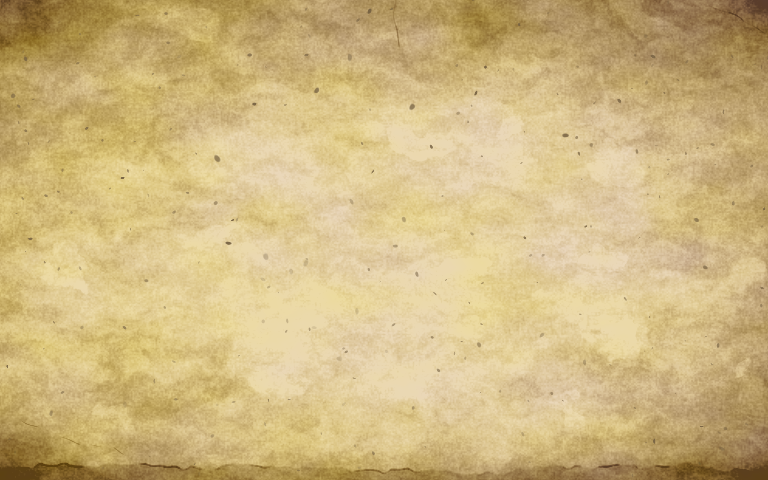
A Shadertoy shader for this texture:

```glsl
const vec3 UMBER = vec3(0.36, 0.25, 0.10);
const vec3 BROWN = vec3(0.52, 0.39, 0.19);
const vec3 OCHRE = vec3(0.66, 0.55, 0.32);
const vec3 TAN   = vec3(0.77, 0.665, 0.435);
const vec3 STRAW = vec3(0.86, 0.77, 0.54);
const vec3 CREAM = vec3(0.91, 0.835, 0.64);
const vec3 SPECK = vec3(0.45, 0.37, 0.25);
const float CENTRE_TONE = 0.95;
const vec2  EDGE_FADE = vec2(0.34, 0.36);
const float CORNER_FADE = 0.14;
const float CLOUD_DEPTH = 0.40;
const float MOTTLE_DEPTH = 0.36;
const float FLAKE_DEPTH = 0.20;
const float GRAIN_DEPTH = 0.15;
const float BLOTCH_LIFT = 0.17;
const float TINT_DEPTH = 0.075;

float hash(vec2 p) {
    vec3 q = fract(p.xyx * 0.1031);
    q += dot(q, q.yzx + 33.33);
    return fract((q.x + q.y) * q.z);
}

float noise(vec2 p) {
    vec2 i = floor(p), f = fract(p);
    f = f * f * (3.0 - 2.0 * f);
    return mix(mix(hash(i), hash(i + vec2(1, 0)), f.x),
               mix(hash(i + vec2(0, 1)), hash(i + vec2(1, 1)), f.x), f.y);
}

float fbm(vec2 p) {
    float sum = 0.0, amp = 0.5;
    for (int i = 0; i < 5; i++) {
        sum += amp * noise(p);
        p = mat2(1.6, 1.2, -1.2, 1.6) * p + 7.3;
        amp *= 0.5;
    }
    return sum;
}

// Randomly placed ellipses; size is relative to the cell, tilt in radians
float scatter(vec2 p, float cell, float chance, float size, float tilt, float soft) {
    p /= cell;
    vec2 home = floor(p);
    float cover = 0.0;
    for (int y = -1; y <= 1; y++)
    for (int x = -1; x <= 1; x++) {
        vec2 id = home + vec2(x, y);
        if (hash(id + 3.7) > chance) continue;
        vec2 d = p - id - vec2(hash(id + 11.1), hash(id + 27.9));
        float a = tilt * (hash(id + 41.3) * 2.0 - 1.0);
        d = mat2(cos(a), -sin(a), sin(a), cos(a)) * d;
        d.y *= mix(1.2, 2.2, hash(id + 59.2));
        float r = size * mix(0.45, 1.0, hash(id + 73.8));
        float shade = mix(0.5, 1.0, hash(id + 91.4));
        cover = max(cover, shade * (1.0 - smoothstep(1.0 - soft, 1.0 + soft, length(d) / r)));
    }
    return cover;
}

// Thin wavering line between two points, fading in and out
float crease(vec2 p, vec2 a, vec2 b, float width) {
    float ink = smoothstep(0.2, 0.7, noise(p * 45.0 + 20.0));
    p += 0.018 * (vec2(noise(p * 30.0), noise(p * 30.0 + 50.0)) - 0.5);
    vec2 ab = b - a;
    float along = clamp(dot(p - a, ab) / dot(ab, ab), 0.0, 1.0);
    return ink * (1.0 - smoothstep(0.3 * width, 1.5 * width, length(p - a - ab * along)));
}

vec3 paperRamp(float t) {
    vec3 c = mix(UMBER, BROWN, clamp(t / 0.2, 0.0, 1.0));
    c = mix(c, OCHRE, clamp((t - 0.2) / 0.25, 0.0, 1.0));
    c = mix(c, TAN, clamp((t - 0.45) / 0.2, 0.0, 1.0));
    c = mix(c, STRAW, clamp((t - 0.65) / 0.17, 0.0, 1.0));
    return mix(c, CREAM, clamp((t - 0.82) / 0.18, 0.0, 1.25));
}

void mainImage(out vec4 fragColor, in vec2 fragCoord) {
    vec2 p = fragCoord / iResolution.y;
    vec2 uv = fragCoord / iResolution.xy;
    float right = iResolution.x / iResolution.y;
    vec2 warp = vec2(fbm(p * 14.0), fbm(p * 14.0 + 31.0)) - 0.48;

    // Darkened borders and corners
    vec2 q = abs(uv * 2.0 - vec2(0.96, 0.94));
    float tone = CENTRE_TONE - dot(EDGE_FADE, pow(q, vec2(2.8)));
    tone -= CORNER_FADE * pow(q.x * q.y, 3.0);

    // Broad clouds, ragged mottling and thin flakes
    tone += CLOUD_DEPTH * (fbm(p * vec2(3.0, 5.5) + warp * 0.5) - 0.48);
    tone += MOTTLE_DEPTH * (fbm(p * vec2(13.0, 26.0) + warp * 1.5 + 9.0) - 0.48);
    float flakes = fbm(p * vec2(32.0, 58.0) + warp * 3.0 + 23.0);
    tone += FLAKE_DEPTH * (smoothstep(0.3, 0.66, flakes) - 0.5) * 0.5;

    // Fibrous grain
    float weave = noise(p * vec2(240.0, 90.0)) + noise(p * vec2(110.0, 260.0));
    tone += GRAIN_DEPTH * (0.5 * weave + noise(p * 310.0) - 1.0);

    // Pale feathered blotches
    vec2 barbs = vec2(noise(p * vec2(55.0, 110.0)), noise(p * vec2(55.0, 110.0) + 40.0)) - 0.5;
    vec2 feather = p + warp * vec2(0.15, 0.11) + barbs * 0.016;
    tone += BLOTCH_LIFT * scatter(feather + 4.0, 0.21, 0.45, 0.32, 0.5, 0.14);

    // Creases, top stain and folded corner
    float lines = crease(p, vec2(0.82, 1.01), vec2(0.83, 0.90), 0.0014);
    lines = max(lines, 0.8 * crease(p, vec2(0.04, 0.12), vec2(0.26, 0.05), 0.0014));
    lines = max(lines, 0.8 * crease(p, vec2(right - 0.15, 1.0), vec2(right, 0.93), 0.0016));
    tone -= 0.28 * lines;
    tone -= 0.20 * (1.0 - smoothstep(0.01, 0.05, length(p + warp * 0.08 - vec2(0.98, 0.98))));

    // Ragged lower rim with a broken ridge
    float rim = 0.004 + 0.022 * noise(vec2(p.x * 7.0, 2.0)) + 0.010 * noise(vec2(p.x * 60.0, 5.0));
    rim += 0.012 * warp.y;
    float ridge = 1.0 - smoothstep(0.0008, 0.0035, abs(p.y - rim));
    float torn = smoothstep(0.4, 0.65, fbm(vec2(p.x * 26.0, 8.0)));
    tone -= 0.18 * (1.0 - smoothstep(rim - 0.003, rim + 0.003, p.y));
    tone -= 0.36 * ridge * torn;
    tone -= 0.12 * (1.0 - smoothstep(0.02, 0.06, p.y + warp.y * 0.06));

    // Golden left side, greyer pink right side and patches
    vec3 color = paperRamp(tone);
    float tint = 0.7 * (uv.x - 0.45) + 2.4 * (fbm(p * vec2(7.0, 11.0) + 60.0) - 0.48);
    color += TINT_DEPTH * tint * vec3(-0.1, -0.15, 1.0);

    // Small dark plant flecks, denser in drifts
    vec2 rough = p + warp * 0.012 + barbs * 0.003;
    float drift = smoothstep(0.3, 0.6, noise(p * 3.0 + 17.0));
    float specks = scatter(rough, 0.07, 0.24, 0.095, 1.6, 0.35) * mix(0.25, 0.95, drift);
    specks = max(specks, 0.6 * scatter(rough + 8.0, 0.04, 0.16, 0.10, 1.6, 0.45));
    color = mix(color, min(color, SPECK), specks);

    fragColor = vec4(clamp(color, 0.0, 1.0), 1.0);
}
```
